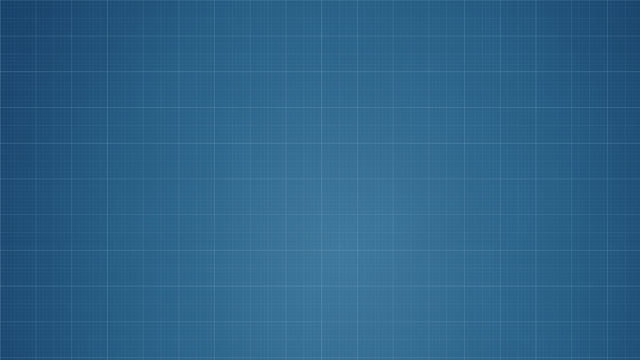
Write a WebGL 1 fragment shader that draws this pattern.

```glsl
precision highp float;

uniform vec2 u_resolution;

// Lengths are fractions of the canvas height
#define CELL 0.0992
#define MINOR_PER_CELL 10.0
#define GRID_OFFSET vec2(0.0008, 0.0010)
#define LINE_WIDTH 0.0023
#define MAJOR_ALPHA 0.26
#define HALF_ALPHA 0.07
#define MINOR_ALPHA 0.07
#define GLOW_CENTER vec2(0.535, 0.30)
#define GLOW_COLOR vec3(0.240, 0.470, 0.610)
#define MID_COLOR vec3(0.158, 0.382, 0.530)
#define EDGE_COLOR vec3(0.085, 0.245, 0.405)
#define LINE_COLOR vec3(0.56, 0.76, 0.86)

float hash(float n) {
    return fract(sin(n * 12.9898 + 4.1) * 43758.5);
}

// Share of a pixel covered by a line at distance d from its center
float lineCoverage(float d, float width, float pixel) {
    float left = max(d - 0.5 * pixel, -0.5 * width);
    float right = min(d + 0.5 * pixel, 0.5 * width);
    return max(right - left, 0.0) / pixel;
}

// Repeated lines whose strength varies from one line to the next
float ruledLines(float x, float spacing, float pixel, float variation, float seed) {
    float index = floor(x / spacing + 0.5);
    float d = x - index * spacing;
    float strength = 1.0 - variation * hash(index + seed);
    return strength * lineCoverage(d, LINE_WIDTH, pixel);
}

// Major, half and minor rulings along one axis
float gridAxis(float x, float pixel, float seed) {
    float major = ruledLines(x, CELL, pixel, 0.45, seed);
    float halves = ruledLines(x - 0.5 * CELL, CELL, pixel, 0.5, seed + 31.0);
    float minor = ruledLines(x, CELL / MINOR_PER_CELL, pixel, 0.75, seed + 67.0);
    return max(MAJOR_ALPHA * major, HALF_ALPHA * halves + MINOR_ALPHA * minor);
}

// Soft cloudy wear from layered sines
float paperWear(vec2 p) {
    float sum = 0.0;
    float amplitude = 0.5;
    for (int i = 0; i < 4; i++) {
        sum += amplitude * sin(p.x + 1.7 * sin(p.y)) * sin(p.y + 1.3 * sin(p.x));
        p = mat2(1.6, 1.2, -1.2, 1.6) * p + 2.3;
        amplitude *= 0.6;
    }
    return sum;
}

vec3 paperColor(vec2 p, float aspect) {
    vec2 fromGlow = p - GLOW_CENTER * vec2(aspect, 1.0);
    float d = length(fromGlow * vec2(1.0, 0.85));
    vec3 color = mix(GLOW_COLOR, MID_COLOR, smoothstep(-0.12, 0.66, d) * 1.08 - 0.08);
    return mix(color, EDGE_COLOR, smoothstep(0.48, 1.22, d));
}

void main() {
    float pixel = 1.0 / u_resolution.y;
    vec2 p = gl_FragCoord.xy * pixel;
    vec2 gridPos = vec2(p.x, 1.0 - p.y) - GRID_OFFSET;

    // Shaded paper
    vec3 color = paperColor(p, u_resolution.x * pixel);
    float wear = paperWear(p * 9.0);
    color *= 1.0 + 0.012 * wear;

    // Ruled grid, slightly faded where the paper is worn
    float across = gridAxis(gridPos.x, pixel, 3.0);
    float down = gridAxis(gridPos.y, pixel, 19.0);
    float ink = (across + down - across * down) * (1.0 + 0.2 * wear);
    color = mix(color, LINE_COLOR, ink);

    gl_FragColor = vec4(color, 1.0);
}
```
